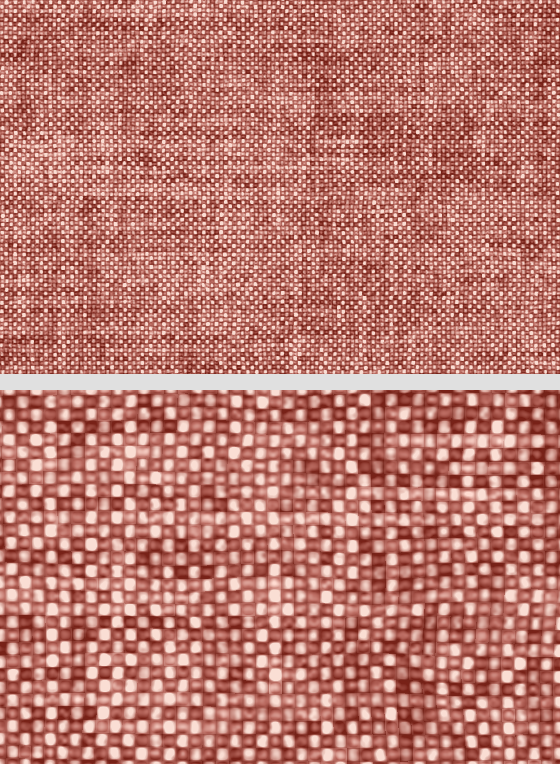
Top: the whole. Bottom: its middle third, enlarged.
Write a WebGL 1 fragment shader that draws this texture.

```glsl
precision highp float;

uniform vec2 u_resolution;

const float PI = 3.14159265;
const vec2 THREADS = vec2(128.0, 86.0);
const vec3 SHADOW_RED = vec3(0.45, 0.14, 0.10);
const vec3 DUSTY_ROSE = vec3(0.72, 0.44, 0.40);
const vec3 PALE_CREAM = vec3(0.98, 0.87, 0.83);

float hash(vec2 p) {
  vec3 q = fract(vec3(p.xyx) * vec3(0.1031, 0.1030, 0.0973));
  q += dot(q, q.yzx + 33.33);
  return fract((q.x + q.y) * q.z);
}

float noise(vec2 p) {
  vec2 cell = floor(p);
  vec2 f = fract(p);
  f = f * f * (3.0 - 2.0 * f);
  float low = mix(hash(cell), hash(cell + vec2(1.0, 0.0)), f.x);
  float high = mix(hash(cell + vec2(0.0, 1.0)), hash(cell + 1.0), f.x);
  return mix(low, high, f.y);
}

// Uneven dye along one thread, as a signed tone
float slub(float along, float thread, float seed) {
  float broad = noise(vec2(along * 5.0, thread + seed));
  float fine = noise(vec2(along * 24.0, thread + seed + 200.0));
  return broad * 0.5 + fine * 0.5 - 0.5;
}

// Plain weave: +1 where the warp is on top, -1 where the weft is
float weave(vec2 p, float softness) {
  float checker = sin(PI * p.x) * sin(PI * p.y);
  return clamp(checker / softness, -1.0, 1.0);
}

// Rounded thread, bright along its crown and dark in the gaps
float crown(vec2 p, float warpTop) {
  vec2 arch = abs(sin(PI * p));
  float warp = arch.x * mix(0.55, 1.0, arch.y);
  float weft = arch.y * mix(0.55, 1.0, arch.x);
  return mix(weft, warp, warpTop);
}

// Broad cloudy patches and long streaks across the cloth
float wear(vec2 uv) {
  float cloud = noise(uv * vec2(7.0, 5.0) + 11.0) - 0.5;
  float weftStreak = noise(uv * vec2(3.0, 42.0) + 37.0) - 0.5;
  float warpStreak = noise(uv * vec2(55.0, 3.0) + 71.0) - 0.5;
  return cloud * 0.10 + weftStreak * 0.13 + warpStreak * 0.11;
}

vec3 dye(float tone) {
  float t = clamp(tone, 0.0, 1.0) * 2.0;
  vec3 dark = mix(SHADOW_RED, DUSTY_ROSE, min(t, 1.0));
  return mix(dark, PALE_CREAM, max(t - 1.0, 0.0));
}

void main() {
  vec2 uv = gl_FragCoord.xy / u_resolution;

  // Slight wander keeps the threads from being ruled lines
  vec2 wander = vec2(noise(uv * vec2(18.0, 12.0)), noise(uv * vec2(18.0, 12.0) + 50.0));
  vec2 p = uv * THREADS + (wander - 0.5) * 0.4;
  vec2 cell = floor(p);
  vec2 pixel = THREADS / u_resolution;

  // Interlacing threads
  float over = weave(p, clamp(pixel.x * 2.0, 0.3, 0.7));
  float warpTop = over * 0.5 + 0.5;
  float relief = crown(p, warpTop);

  // Variation from thread to thread and crossing to crossing
  float warpTone = slub(uv.y, cell.x, 300.0) * 0.50;
  float weftTone = slub(uv.x, cell.y, 700.0) * 0.50;
  float crossing = (hash(cell + 19.0) - 0.5) * 0.24;
  float fibre = (noise(p * 2.6 + 90.0) - 0.5) * 0.40;

  float tone = 0.53 + over * 0.23 + (relief - 0.56) * 0.65;
  tone += mix(weftTone, warpTone, warpTop) + (weftTone + warpTone) * 0.15;
  tone += crossing + fibre + wear(uv);

  // Red weft keeps more colour than the pale warp
  vec3 color = dye(tone);
  color += vec3(0.02, -0.01, -0.01) * (1.0 - warpTop);
  gl_FragColor = vec4(clamp(color, 0.0, 1.0), 1.0);
}
```
